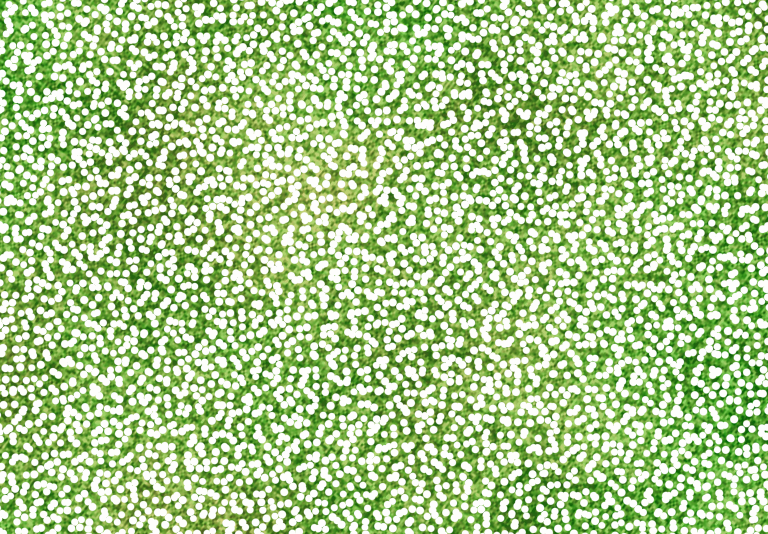
This texture is drawn by a WebGL 1 fragment shader. Its source:

```glsl
precision highp float;
uniform vec2 u_resolution;

vec3 hash3(vec2 p) {
  vec3 q = fract(p.xyx * vec3(0.1031, 0.1030, 0.0973));
  q += dot(q, q.yxz + 33.33);
  return fract((q.xxy + q.yzz) * q.zyx);
}

float valueNoise(vec2 p) {
  vec2 cell = floor(p);
  vec2 f = fract(p);
  f = f * f * (3.0 - 2.0 * f);
  float low = mix(hash3(cell).x, hash3(cell + vec2(1.0, 0.0)).x, f.x);
  float high = mix(hash3(cell + vec2(0.0, 1.0)).x, hash3(cell + 1.0).x, f.x);
  return mix(low, high, f.y);
}

float patches(vec2 p) {
  return 0.55 * valueNoise(p) + 0.3 * valueNoise(p * 2.1 + 17.0)
       + 0.15 * valueNoise(p * 4.7 + 41.0);
}

// Fine blades over broad light and dark patches
vec3 grass(vec2 p) {
  vec2 slanted = mat2(0.8, 0.6, -0.6, 0.8) * p;
  float blades = 0.65 * valueNoise(slanted * vec2(260.0, 200.0) + 300.0)
               + 0.35 * valueNoise(p * 125.0 + 90.0);
  float broad = patches(p * 4.0 + 5.0);
  float light = 0.5 + 1.6 * (blades - 0.5) + 0.7 * (broad - 0.5);

  vec3 shade = vec3(0.16, 0.39, 0.07);
  vec3 leaf = vec3(0.38, 0.62, 0.18);
  vec3 tip = vec3(0.66, 0.82, 0.42);
  vec3 color = mix(shade, leaf, clamp(light * 2.0, 0.0, 1.0));
  color = mix(color, tip, clamp(light * 2.0 - 1.0, 0.0, 1.0));

  // Dry, yellowish areas against lush ones, with stray straw specks
  float dryness = patches(p * 3.0 + 70.0) - 0.5;
  float speck = valueNoise(p * 190.0 + 150.0) - 0.5;
  return color + vec3(0.28, 0.0, 0.10) * dryness + vec3(0.14, -0.02, 0.06) * speck;
}

// Coverage of randomly scattered, overlapping round dots
float dots(vec2 p) {
  vec2 grid = p * 56.0;
  vec2 home = floor(grid);
  float nearest = 2.0;
  for (int y = -1; y <= 1; y++) {
    for (int x = -1; x <= 1; x++) {
      vec2 cell = home + vec2(float(x), float(y));
      vec3 seed = hash3(cell + 11.0);
      float radius = mix(0.36, 0.43, seed.z);
      nearest = min(nearest, length(grid - cell - seed.xy) - radius);
    }
  }
  return 1.0 - smoothstep(-0.08, 0.08, nearest);
}

void main() {
  vec2 p = gl_FragCoord.xy / u_resolution.y;
  vec3 white = vec3(0.995, 0.995, 0.99);
  gl_FragColor = vec4(mix(grass(p), white, dots(p)), 1.0);
}
```
